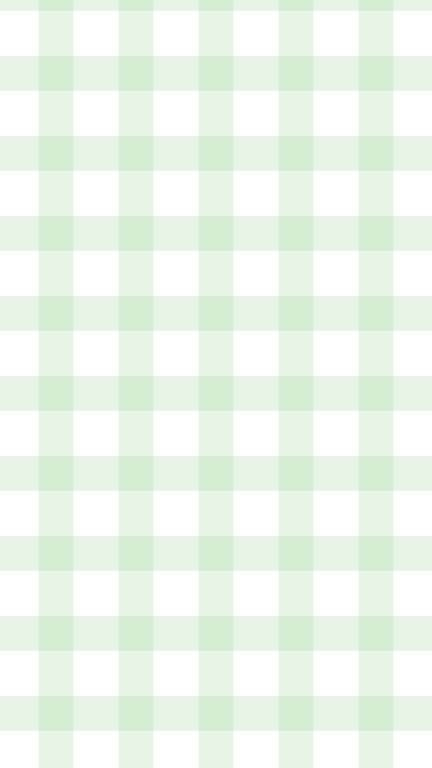
Write a WebGL 2 fragment shader that draws this pattern.

```glsl
#version 300 es
precision highp float;
// Pale green gingham: even vertical and horizontal bands that darken where they cross.

uniform vec2 u_resolution;
out vec4 fragColor;

const vec3 CLOTH = vec3(1.0);
const vec3 BAND = vec3(0.906, 0.958, 0.900);
const vec3 CROSSING = vec3(0.836, 0.931, 0.828);

// Lengths in canvas widths
const float PERIOD = 80.0 / 432.0;
const float BAND_WIDTH = 34.8 / 432.0;
const vec2 BAND_CENTER = vec2(0.5, 54.7 / 432.0);

// Coverage of a repeating band centred on 'center', softened over one pixel
float bandCoverage(float coord, float center, float period, float width, float pixel) {
    float offset = (fract((coord - center) / period + 0.5) - 0.5) * period;
    return clamp((0.5 * width - abs(offset)) / pixel + 0.5, 0.0, 1.0);
}

// Blend from bare cloth through a single band to a crossing
vec3 weave(float vertical, float horizontal) {
    vec3 outsideRow = mix(CLOTH, BAND, vertical);
    vec3 insideRow = mix(BAND, CROSSING, vertical);
    return mix(outsideRow, insideRow, horizontal);
}

void main() {
    float pixel = 1.0 / u_resolution.x;
    vec2 p = gl_FragCoord.xy * pixel;

    float vertical = bandCoverage(p.x, BAND_CENTER.x, PERIOD, BAND_WIDTH, pixel);
    float horizontal = bandCoverage(p.y, BAND_CENTER.y, PERIOD, BAND_WIDTH, pixel);

    fragColor = vec4(weave(vertical, horizontal), 1.0);
}
```
